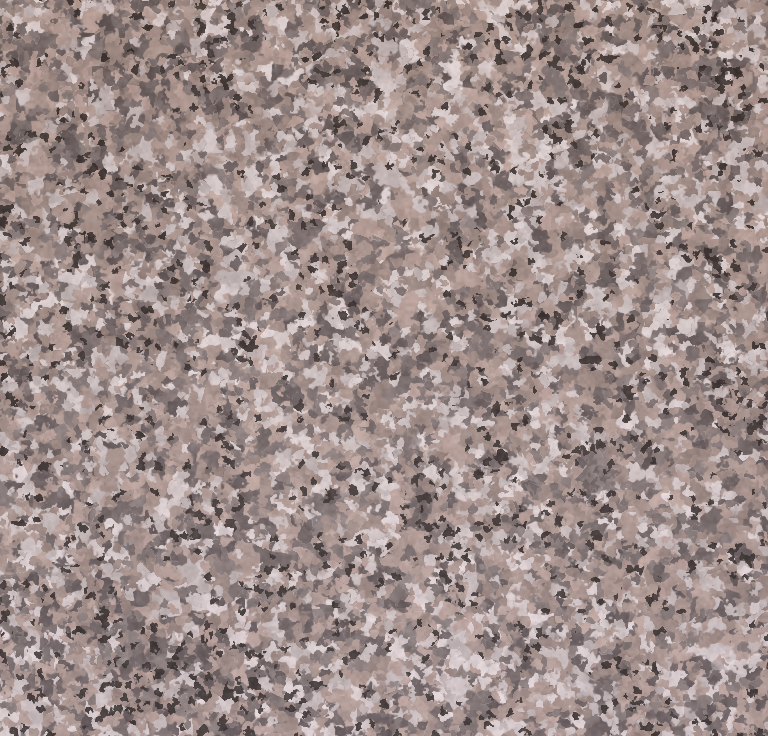
A WebGL 2 fragment shader for this texture:

```glsl
#version 300 es
precision highp float;
// Polished pink granite: soft-edged feldspar, quartz and mica grains.

uniform vec2 u_resolution;
out vec4 fragColor;

// Integer hash giving three values in 0..1 per lattice cell.
vec3 hash3(vec2 cell, float seed) {
    uvec3 v = uvec3(ivec3(vec3(cell, seed)) + 4096);
    v = v * 1664525u + 1013904223u;
    v.x += v.y * v.z; v.y += v.z * v.x; v.z += v.x * v.y;
    v ^= v >> 16u;
    v.x += v.y * v.z; v.y += v.z * v.x; v.z += v.x * v.y;
    return vec3(v >> 8u) / 16777216.0;
}

// Two channels of smooth value noise.
vec2 noise2(vec2 p, float seed) {
    vec2 i = floor(p), f = fract(p);
    f = f * f * (3.0 - 2.0 * f);
    vec2 low = mix(hash3(i, seed).xy, hash3(i + vec2(1, 0), seed).xy, f.x);
    vec2 high = mix(hash3(i + vec2(0, 1), seed).xy, hash3(i + 1.0, seed).xy, f.x);
    return mix(low, high, f.y);
}

// Mineral colour: kind runs from grey quartz through pink to white feldspar.
vec3 mineral(float kind, float shade) {
    vec3 quartz = mix(vec3(0.40, 0.355, 0.36), vec3(0.56, 0.505, 0.50), shade);
    vec3 pink = mix(vec3(0.59, 0.515, 0.495), vec3(0.74, 0.645, 0.62), shade);
    vec3 white = mix(vec3(0.73, 0.68, 0.68), vec3(0.87, 0.82, 0.825), shade);
    return kind < 0.31 ? quartz : kind < 0.75 ? pink : white;
}

// Soft Voronoi grains: rgb is the blended mineral, a the share of present grains.
vec4 grainLayer(vec2 p, float seed, float coverage, float drift, float sharpness) {
    vec2 base = floor(p);
    vec4 sum = vec4(0.0);
    float total = 0.0;
    for (int y = -1; y <= 1; y++) {
        for (int x = -1; x <= 1; x++) {
            vec2 cell = base + vec2(x, y);
            vec3 place = hash3(cell, seed);
            vec3 kind = hash3(cell, seed + 1.0);
            float weight = exp(-sharpness * length(cell + place.xy - p));
            float present = step(place.z, coverage);
            sum += weight * vec4(mineral(kind.x + drift, kind.y), present);
            total += weight;
        }
    }
    return sum / total;
}

// Ragged displacement that breaks up straight grain borders.
vec2 ragged(vec2 p, float scale, float amount, float seed) {
    vec2 coarse = noise2(p * scale, seed) - 0.5;
    vec2 fine = noise2(p * scale * 2.3, seed + 1.0) - 0.5;
    return p + (coarse + 0.6 * fine) * amount;
}

void main() {
    vec2 p = gl_FragCoord.xy / u_resolution.y;

    // Slow drift gathers similar minerals into loose clusters.
    vec2 cluster = noise2(p * 21.0, 10.0) - 0.5;
    vec2 region = noise2(p * 6.0, 12.0) - 0.5;
    float drift = 0.30 * cluster.x + 0.10 * region.x;

    // Large grains, then smaller chips lying over them.
    vec2 q = ragged(p, 95.0, 0.013, 20.0);
    vec3 stone = grainLayer(q * 57.0, 30.0, 1.0, drift, 19.0).rgb;
    vec2 r = ragged(p, 140.0, 0.008, 22.0);
    vec4 chips = grainLayer(r * 90.0, 40.0, 0.40, drift, 15.0);
    stone = mix(stone, chips.rgb, smoothstep(0.15, 0.85, chips.a));

    // Black mica flecks, denser in the greyer clusters.
    float density = clamp(0.065 - 0.20 * cluster.x + 0.12 * cluster.y, 0.012, 0.20);
    vec2 s = ragged(p, 170.0, 0.006, 24.0);
    float mica = grainLayer(s * 122.0, 50.0, density, 0.0, 12.0).a;
    vec3 micaColor = vec3(0.255, 0.22, 0.215);
    stone = mix(stone, micaColor, 0.92 * smoothstep(0.2, 0.8, mica));

    // Cloudy mottling inside the grains and a faint warm shift upward.
    float mottle = noise2(p * 75.0, 60.0).x + noise2(p * 210.0, 62.0).y - 1.0;
    stone += 0.055 * mottle + 0.03 * region.y;
    stone += (p.y - 0.5) * vec3(-0.012, -0.016, -0.03);

    fragColor = vec4(clamp(stone, 0.0, 1.0), 1.0);
}
```
